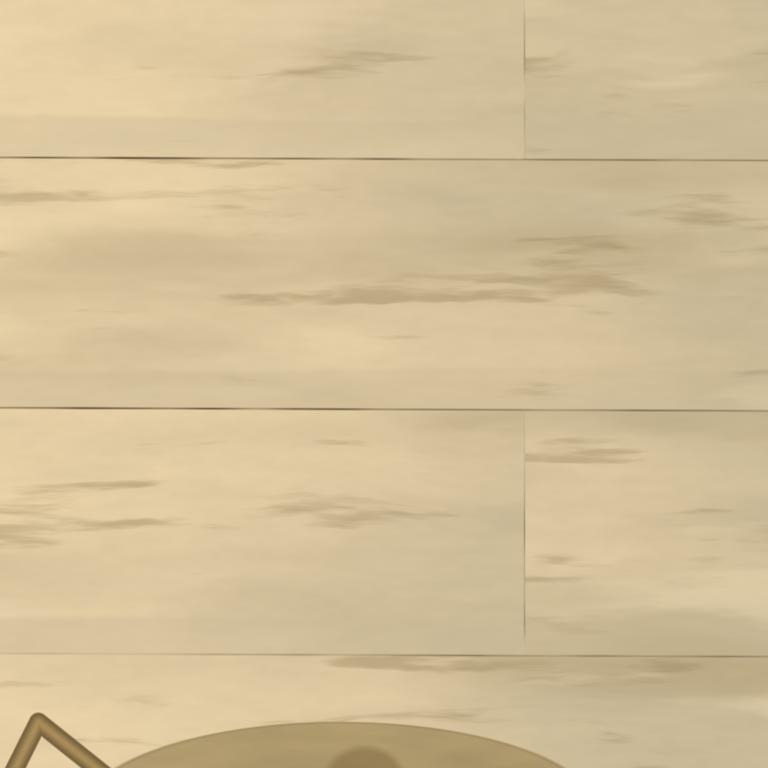
A WebGL 2 fragment shader for this texture:

```glsl
#version 300 es
precision highp float;
// Pale wooden planks in staggered rows, with thin uneven seams and faint joints.
// Stretched value noise gives clouding, grain and dark streaks per plank;
// a rounded seat back and a bent rail overlap the lower edge.

#define ROW_HEIGHT 0.323
#define ROW_START 0.147
#define PLANK_LENGTH 1.6
#define JOINT_X 0.683
#define SEAM_WIDTH 0.0011
#define JOINT_WIDTH 0.0008
#define SEAM_TILT 0.004
#define SEAM_BOW 0.003
#define GRAIN_AMOUNT 0.09
#define STREAK_AMOUNT 0.4
#define BAND_AMOUNT 0.6
#define EDGE_SOFTNESS 0.0009

uniform vec2 u_resolution;
out vec4 fragColor;

const vec3 WARM = vec3(0.91, 0.82, 0.655);
const vec3 COOL = vec3(0.785, 0.72, 0.585);
const vec3 CREAM = vec3(0.885, 0.815, 0.665);
const vec3 BAND = vec3(0.71, 0.64, 0.49);
const vec3 STREAK = vec3(0.58, 0.50, 0.35);
const vec3 SEAM = vec3(0.32, 0.26, 0.16);
const vec3 SEAT = vec3(0.67, 0.59, 0.42);
const vec3 RAIL = vec3(0.53, 0.44, 0.28);

float hash(vec2 p) {
    vec3 q = fract(vec3(p.xyx) * 0.1031);
    q += dot(q, q.yzx + 33.33);
    return fract((q.x + q.y) * q.z);
}

float noise(vec2 p) {
    vec2 i = floor(p), f = fract(p);
    f = f * f * (3.0 - 2.0 * f);
    return mix(mix(hash(i), hash(i + vec2(1, 0)), f.x),
               mix(hash(i + vec2(0, 1)), hash(i + vec2(1, 1)), f.x), f.y);
}

float fbm(vec2 p) {
    float sum = 0.0, amp = 0.5;
    for (int i = 0; i < 5; i++) {
        sum += amp * noise(p);
        p = p * 2.03 + 17.3;
        amp *= 0.5;
    }
    return sum;
}

// Antialiased coverage of a shape from its signed distance
float cover(float d, float soft) {
    return smoothstep(soft, -soft, d);
}

float segment(vec2 p, vec2 a, vec2 b) {
    vec2 ab = b - a;
    return length(p - a - ab * clamp(dot(p - a, ab) / dot(ab, ab), 0.0, 1.0));
}

vec3 wood(vec2 uv, vec2 plank, float across) {
    vec2 p = uv + 40.0 + 9.0 * vec2(hash(plank + 50.0), hash(plank + 81.0));
    p.y += 0.03 * (fbm(p * vec2(4.0, 6.0)) - 0.5);
    float cloud = fbm(p * vec2(2.2, 5.0));
    float grain = fbm(p * vec2(4.0, 22.0));
    float fine = fbm(p * vec2(45.0, 110.0));

    // Light falls off toward the right, each plank a little different
    float shade = 0.08 + uv.x * 0.75 + 0.9 * (cloud - 0.46) + 0.1 * (hash(plank + 23.0) - 0.5);
    vec3 color = mix(WARM, COOL, smoothstep(-0.15, 1.1, shade));
    color *= 1.0 + GRAIN_AMOUNT * (grain - 0.48) + 0.03 * (fine - 0.48);

    // Broad dark bands, strongest at the upper right, and pale ones
    float band = smoothstep(0.5, 0.78, fbm(p * vec2(1.8, 10.0) + 3.0));
    band += 0.35 * uv.x * smoothstep(0.8, 1.0, across);
    color = mix(color, BAND, BAND_AMOUNT * band * mix(0.5, 1.0, uv.x));
    float pale = smoothstep(0.62, 0.75, fbm(p * vec2(2.2, 14.0) + 7.0));
    color = mix(color, CREAM, 0.6 * pale);

    // Sparse thin streaks and a greyer lower border
    float streak = smoothstep(0.62, 0.82, fbm(p * vec2(5.0, 38.0) + 31.0));
    color = mix(color, STREAK, STREAK_AMOUNT * streak);
    float border = smoothstep(0.17, 0.14, across + 0.05 * (cloud - 0.5));
    return mix(color, COOL, 0.35 * border);
}

vec3 furniture(vec3 color, vec2 uv, float soft) {
    // Rounded seat back with a darker rim and central knob
    float seat = (length((uv - vec2(0.443, -0.06)) / vec2(0.338, 0.12)) - 1.0) * 0.12;
    vec3 seatColor = SEAT * (0.92 + 0.18 * fbm(uv * vec2(8.0, 30.0)));
    seatColor = mix(seatColor, RAIL, 0.4 * smoothstep(0.004, 0.0, abs(seat)));
    float knob = (length((uv - vec2(0.475, -0.015)) / vec2(0.05, 0.042)) - 1.0) * 0.042;
    seatColor = mix(seatColor, RAIL, 0.65 * cover(knob, soft + 0.005));
    color = mix(color, seatColor, cover(seat, soft));

    // Bent rail, lit along its middle
    float rail = min(segment(uv, vec2(0.01, -0.02), vec2(0.05, 0.06)),
                     segment(uv, vec2(0.05, 0.06), vec2(0.15, -0.02)));
    vec3 railColor = RAIL * mix(1.25, 0.85, smoothstep(0.0, 0.012, rail));
    return mix(color, railColor, cover(rail - 0.012, soft));
}

void main() {
    vec2 uv = gl_FragCoord.xy / u_resolution;
    float soft = 0.6 / min(u_resolution.x, u_resolution.y) + EDGE_SOFTNESS;
    // Row and plank: slightly bowed seams, alternate rows shifted half a plank
    float bow = SEAM_BOW * smoothstep(0.3, 0.0, abs(uv.y - 0.467));
    float rowPos = (uv.y - ROW_START + SEAM_TILT * (uv.x - 0.5) + bow) / ROW_HEIGHT;
    float row = floor(rowPos), across = fract(rowPos), seam = round(rowPos);
    float alongPos = (uv.x - JOINT_X) / PLANK_LENGTH + 0.5 * mod(row, 2.0);
    vec3 color = wood(uv, vec2(floor(alongPos), row), across);
    // Upper seams fade to the right, the lowest one to the left
    float seamDist = abs(rowPos - seam) * ROW_HEIGHT;
    float jointDist = abs(alongPos - round(alongPos)) * PLANK_LENGTH;
    float fade = seam < 0.5 ? mix(0.1, 0.6, uv.x) : mix(1.0, 0.45, uv.x);
    float seamWear = fade * mix(0.45, 1.15, noise(vec2(uv.x * 18.0, seam * 7.0 + 20.0)));
    float jointWear = mix(0.0, 0.45, noise(vec2(uv.y * 26.0, 5.0)));
    color = mix(color, SEAM, min(seamWear, 1.0) * cover(seamDist - SEAM_WIDTH, soft));
    color = mix(color, SEAM, jointWear * cover(jointDist - JOINT_WIDTH, soft));
    fragColor = vec4(furniture(color, uv, soft), 1.0);
}
```
